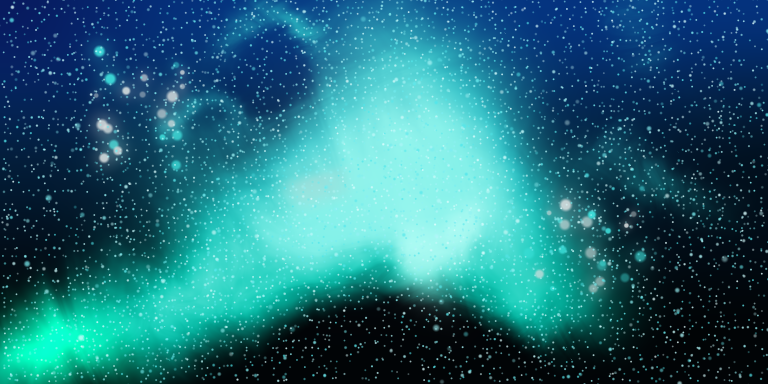
This background is drawn by a WebGL 1 fragment shader. Its source:

```glsl
precision highp float;
// Turquoise nebula over a navy-to-black sky, with dense stars and soft light discs.
uniform vec2 u_resolution;

float hash(vec2 p) {
  return fract(sin(dot(p, vec2(127.1, 311.7))) * 43758.5);
}

// Layered, rotated and self-warped sines, roughly -1 to 1
float cloud(vec2 p) {
  float sum = 0.0, amp = 0.55;
  for (int i = 0; i < 6; i++) {
    p = mat2(0.8, 0.6, -0.6, 0.8) * p * 1.75 + 0.9 * sin(p.yx * 1.3 + 2.1);
    sum += amp * sin(p.x) * cos(p.y);
    amp *= 0.62;
  }
  return sum;
}

// Elliptical gaussian, long axis turned by angle
float glow(vec2 p, vec2 centre, vec2 radius, float angle) {
  float c = cos(angle), s = sin(angle);
  vec2 d = mat2(c, -s, s, c) * (p - centre) / radius;
  return exp(-dot(d, d));
}

// Upper part of a soft ring
float arch(vec2 p, vec2 centre, float radius) {
  vec2 v = p - centre;
  float d = (length(v) - radius) / 0.035;
  return exp(-d * d) * smoothstep(-0.08, 0.04, v.y);
}

// One scattered star per cell; x is light, y is a tint value
vec2 stars(vec2 p, float scale, float amount, float pixel) {
  vec2 cell = floor(p * scale);
  vec2 spot = 0.2 + 0.6 * vec2(hash(cell + 3.7), hash(cell + 9.2));
  float size = hash(cell + 17.3);
  float radius = (0.02 + 0.075 * size * size * size) / scale + 0.001;
  float d = length(fract(p * scale) - spot) / scale;
  float light = 1.0 - smoothstep(radius * 0.3, radius + pixel, d);
  light *= step(hash(cell + 31.1), amount) * (0.35 + 0.65 * hash(cell + 5.9));
  return vec2(light, hash(cell + 23.4));
}

// Loose cluster of blurred discs, laid over the colour
vec3 addDiscs(vec3 col, vec2 p, vec2 centre, vec2 spread, float seed) {
  for (int i = 0; i < 20; i++) {
    vec2 id = vec2(float(i) + 1.0, seed);
    vec2 offset = vec2(hash(id), hash(id + 4.3)) * 2.0 - 1.0;
    float radius = 0.007 + 0.011 * hash(id + 8.6);
    float d = length(p - centre - offset * spread);
    float disc = 1.0 - smoothstep(radius * 0.5, radius * 1.15, d);
    float halo = 0.18 * exp(-d * d / (radius * radius * 5.0));
    vec3 tint = mix(vec3(0.25, 0.9, 0.88), vec3(0.86, 0.88, 0.88), step(0.45, hash(id + 2.9)));
    col = mix(col, tint, (0.75 * disc + halo) * (0.45 + 0.55 * hash(id + 6.1)));
  }
  return col;
}

void main() {
  vec2 p = gl_FragCoord.xy / u_resolution.y;
  p.x *= 2.0 * u_resolution.y / u_resolution.x;
  float pixel = 1.0 / u_resolution.y;
  float billow = cloud(p * 2.6 + 1.3);
  float detail = cloud(p * 6.0 + 4.7);
  vec2 q = p + 0.055 * vec2(billow, cloud(p * 3.0 + 8.1)) + 0.012 * detail;

  // Sky
  vec3 col = mix(vec3(0.005, 0.015, 0.025), vec3(0.01, 0.13, 0.25), smoothstep(0.12, 0.72, p.y));
  col = mix(col, vec3(0.015, 0.2, 0.5), smoothstep(0.55, 1.0, p.y));
  col = mix(col, vec3(0.03, 0.08, 0.34), 0.8 * glow(p, vec2(0.0, 1.0), vec2(0.35, 0.25), 0.0));
  col *= 1.0 - 0.45 * glow(p, vec2(2.0, 0.55), vec2(0.35, 0.25), 0.0);

  // Main gas body and its arms
  float gas = 0.85 * glow(q, vec2(1.02, 0.65), vec2(0.31, 0.34), 0.0);
  gas += 0.72 * glow(q, vec2(1.28, 0.43), vec2(0.33, 0.21), -0.7);
  gas += 0.68 * glow(q, vec2(0.75, 0.34), vec2(0.36, 0.19), 0.3);
  gas += 0.62 * glow(q, vec2(0.24, 0.14), vec2(0.42, 0.13), 0.4);
  gas += 0.32 * glow(q, vec2(1.42, 0.18), vec2(0.2, 0.12), 0.2);
  gas += 0.22 * glow(q, vec2(0.45, 0.62), vec2(0.25, 0.28), 0.0);

  // Dark hollows
  gas -= 0.55 * glow(q, vec2(1.08, 0.06), vec2(0.3, 0.15), 0.0);
  gas -= 0.4 * glow(q, vec2(0.7, 0.77), vec2(0.1, 0.11), 0.0);

  // Thin wisps
  float wisp = 0.35 * arch(q, vec2(0.69, 0.87), 0.1) + 0.3 * arch(q, vec2(0.55, 0.67), 0.09);
  wisp += 0.36 * glow(q, vec2(1.67, 0.91), vec2(0.09, 0.12), 0.3);
  wisp += 0.32 * glow(q, vec2(1.73, 0.53), vec2(0.2, 0.08), -0.3);
  wisp += 0.2 * glow(q, vec2(1.9, 0.68), vec2(0.12, 0.04), -0.6);
  gas = max(gas, 0.0) * (0.96 + 0.13 * billow + 0.12 * detail);
  gas += wisp * (0.75 + 0.55 * detail);

  // Gas colour, from deep teal to pale cyan
  vec3 teal = mix(vec3(0.01, 0.78, 0.69), vec3(0.16, 0.74, 0.77), smoothstep(0.2, 0.65, p.y));
  col = mix(col, teal, smoothstep(0.02, 0.78, gas));
  col = mix(col, vec3(0.5, 0.94, 0.91), smoothstep(0.55, 1.15, gas));
  float flare = glow(q, vec2(1.1, 0.35), vec2(0.06, 0.11), 0.3);
  flare += glow(q, vec2(1.19, 0.42), vec2(0.05, 0.08), -0.3);
  flare += 0.45 * glow(q, vec2(0.98, 0.63), vec2(0.2, 0.22), 0.0);
  col = mix(col, vec3(0.74, 1.0, 0.97), 0.7 * min(flare, 1.0));
  col = mix(col, vec3(0.7, 0.84, 0.83), 0.5 * glow(q, vec2(0.83, 0.49), vec2(0.07, 0.04), 0.2));
  col += vec3(0.0, 0.38, 0.2) * glow(q, vec2(0.13, 0.09), vec2(0.16, 0.11), 0.3);

  // Light discs
  col = addDiscs(col, p, vec2(0.35, 0.73), vec2(0.13, 0.16), 2.0);
  col = addDiscs(col, p, vec2(1.51, 0.35), vec2(0.16, 0.12), 7.0);

  // Stars, from few and large to many and tiny
  float scale = 11.0;
  for (int i = 0; i < 5; i++) {
    vec2 star = stars(p + float(i) * 0.37, scale, 0.4 + 0.35 * min(gas + wisp, 1.0), pixel);
    col = mix(col, mix(vec3(0.3, 0.9, 0.92), vec3(0.9, 1.0, 1.0), star.y), 0.85 * star.x);
    scale *= 1.52;
  }
  gl_FragColor = vec4(clamp(col, 0.0, 1.0), 1.0);
}
```
